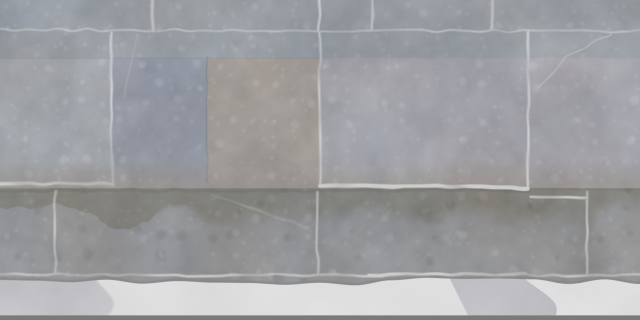
Reproduce this texture procedurally as a WebGL 2 fragment shader.

```glsl
#version 300 es
precision highp float;
uniform vec2 u_resolution;
out vec4 fragColor;

const vec3 SLATE = vec3(0.595, 0.615, 0.64);
const vec3 LAVENDER = vec3(0.635, 0.635, 0.66);
const vec3 BLUE = vec3(0.575, 0.595, 0.64);
const vec3 TAN = vec3(0.635, 0.61, 0.59);
const vec3 GRAY = vec3(0.565, 0.57, 0.58);
const vec3 DAMP = vec3(0.505, 0.502, 0.48);
const vec3 MORTAR = vec3(0.80, 0.80, 0.80);
const vec3 WHITE = vec3(0.87, 0.87, 0.875);
const vec3 SHADOW = vec3(0.44, 0.44, 0.43);

float hash(vec2 p) {
  vec3 q = fract(p.xyx * vec3(0.1031, 0.103, 0.0973));
  q += dot(q, q.yzx + 33.33);
  return fract((q.x + q.y) * q.z);
}

float noise(vec2 p) {
  vec2 i = floor(p), f = fract(p);
  f = f * f * (3.0 - 2.0 * f);
  return mix(mix(hash(i), hash(i + vec2(1, 0)), f.x),
             mix(hash(i + vec2(0, 1)), hash(i + vec2(1, 1)), f.x), f.y);
}

float fbm(vec2 p) {
  float sum = 0.0, gain = 0.5;
  for (int i = 0; i < 5; i++) {
    sum += gain * noise(p);
    p = p * 2.03 + 17.7;
    gain *= 0.5;
  }
  return sum;
}

// Soft coverage, 1 where d is negative
float cover(float d, float soft) {
  float e = max(soft, 0.75 / u_resolution.y);
  return 1.0 - smoothstep(-e, e, d);
}

float line(vec2 p, vec2 a, vec2 b, float halfWidth) {
  vec2 d = b - a, q = p - a;
  float t = clamp(dot(q, d) / dot(d, d), 0.0, 1.0);
  return cover(length(q - d * t) - halfWidth, 0.004);
}

// Upright joints of one course between two heights
float uprights(vec2 p, vec4 xs, float low, float high, float halfWidth) {
  float m = 0.0;
  for (int i = 0; i < 4; i++)
    m = max(m, line(p, vec2(xs[i], low), vec2(xs[i], high), halfWidth));
  return m;
}

// Scattered pale chips, one candidate per cell
float chips(vec2 p, float scale) {
  vec2 g = p * scale, id = floor(g);
  vec2 c = 0.3 + 0.4 * vec2(hash(id + 3.1), hash(id + 8.7));
  float r = 0.07 + 0.17 * hash(id + 21.0);
  return step(0.7, hash(id)) * cover(length(fract(g) - c) - r, 0.1);
}

float span(float x, float a, float b) {
  return cover(a - x, 0.003) * cover(x - b, 0.003);
}

void main() {
  vec2 p = gl_FragCoord.xy / u_resolution * vec2(2.0, 1.0);
  vec2 w = p + 0.009 * (vec2(noise(p * 22.0), noise(p * 22.0 + 40.0)) - 0.5);
  float cloud = fbm(p * 6.0), grain = fbm(p * 24.0 + 9.0);

  // Middle course: differently tinted blocks, warm towards the foot
  vec3 col = mix(SLATE + 0.025, BLUE, span(p.x, 0.349, 0.648));
  col = mix(col, TAN, span(p.x, 0.648, 1.0));
  col = mix(col, LAVENDER, cover(1.0 - p.x, 0.003));
  col = mix(col, TAN - 0.035, 0.75 * cover(p.y - 0.465, 0.07));

  // Top course and the band beneath it
  col = mix(col, SLATE, cover(0.818 - p.y, 0.002));
  col -= 0.04 * line(p, vec2(0.0, 0.818), vec2(1.0, 0.818), 0.001);

  // Lower course with a ragged damp stain
  float lower = cover(p.y - 0.412, 0.003);
  float edge = 0.34 + 0.18 * (fbm(vec2(p.x * 6.0, p.y * 5.0)) - 0.5);
  edge -= 0.06 * exp(-pow((p.x - 0.42) / 0.09, 2.0));
  float stain = cover(edge - p.y, mix(0.004, 0.05, smoothstep(0.45, 0.8, p.x)));
  col = mix(col, mix(GRAY, DAMP, stain * 0.9), lower);

  // Mottling and chips
  col += 0.10 * (cloud - 0.48) + 0.06 * (grain - 0.48);
  col += vec3(0.03, 0.0, -0.03) * (fbm(p * 4.0 + 60.0) - 0.48);
  col += 0.035 * chips(w, 17.0) + 0.025 * chips(w + 5.0, 31.0);
  col -= 0.035 * chips(w + 11.0, 13.0) * lower;

  // Shadows under the bed joints and beside the discoloured block
  float bed = line(w, vec2(0.0, 0.404), vec2(1.65, 0.404), 0.005);
  bed = max(bed, line(p, vec2(1.67, 0.41), vec2(2.0, 0.407), 0.001));
  bed = max(bed, 0.8 * line(w, vec2(0.648, 0.43), vec2(0.648, 0.82), 0.0015));
  col = mix(col, SHADOW, 0.5 * bed);

  // Upright mortar
  float wear = 0.4 + 0.7 * noise(p * 14.0 + 3.0);
  float m = uprights(w, vec4(0.477, 0.997, 1.164, 1.536), 0.905, 1.02, 0.004);
  m = max(m, uprights(w, vec4(0.349, 1.0, 1.651, 1.651), 0.42, 0.90, 0.004));
  m = max(m, 0.85 * uprights(w, vec4(0.172, 0.992, 1.833, 1.833), 0.14, 0.40, 0.004));

  // Bed mortar, brightest where it is freshly filled
  m = max(m, 0.75 * line(w, vec2(0.0, 0.907), vec2(2.0, 0.902), 0.003));
  m = max(m, 1.2 * line(w, vec2(0.0, 0.427), vec2(0.35, 0.425), 0.005));
  m = max(m, 1.4 * line(w, vec2(1.0, 0.42), vec2(1.65, 0.413), 0.006));
  m = max(m, line(w, vec2(1.66, 0.385), vec2(1.833, 0.382), 0.004));
  m = max(m, 0.85 * line(w, vec2(0.0, 0.141), vec2(2.0, 0.139), 0.004));
  m = max(m, 1.2 * line(w, vec2(1.15, 0.142), vec2(1.64, 0.142), 0.005));

  // Hairline cracks
  m = max(m, 0.65 * line(w, vec2(1.91, 0.895), vec2(1.77, 0.82), 0.002));
  m = max(m, 0.65 * line(w, vec2(1.77, 0.82), vec2(1.68, 0.725), 0.002));
  m = max(m, 0.25 * line(w, vec2(0.43, 0.89), vec2(0.39, 0.70), 0.003));
  m = max(m, 0.25 * line(w, vec2(0.66, 0.39), vec2(0.96, 0.29), 0.004));
  col = mix(col, MORTAR, clamp(m * wear, 0.0, 1.0));

  // White plinth with gray patches, a wavy top and a dark foot
  float top = 0.12 + 0.025 * (noise(vec2(p.x * 9.0, 2.0)) - 0.5);
  float bend = 0.03 * sin(p.y * 32.0);
  float patches = max(cover(p.x - 0.325 - bend, 0.008), span(p.x + p.y * 0.5, 1.47, 1.73 + bend));
  vec3 plinth = WHITE + 0.04 * (cloud - 0.48);
  plinth = mix(plinth, vec3(0.73, 0.73, 0.75), patches * (0.45 + 0.75 * cloud));
  col = mix(col, SHADOW + 0.08, 0.65 * cover(abs(p.y - top - 0.004) - 0.004, 0.004));
  col = mix(col, plinth, cover(p.y - top, 0.002));
  col = mix(col, SHADOW + 0.04, cover(p.y - 0.0145, 0.002));
  fragColor = vec4(clamp(col, 0.0, 1.0), 1.0);
}
```
